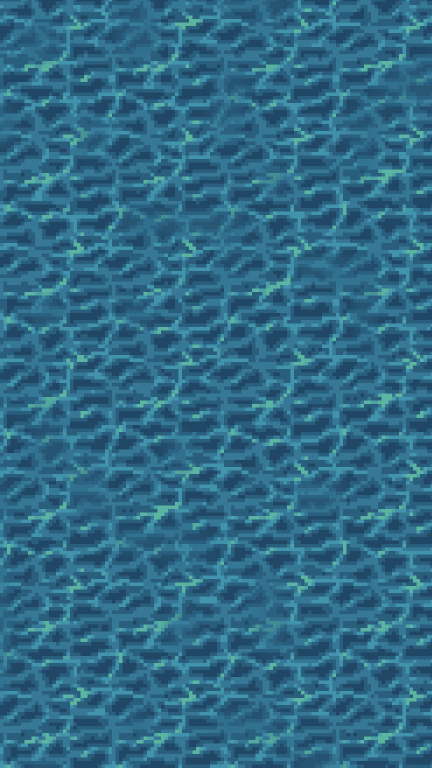
Write a Shadertoy shader that draws this texture.

```glsl
// Pixel-art water: dark, flattened ripples separated by a pale caustic net.
// A sheared, repeating Voronoi diagram is sampled on coarse square blocks and
// its border distance picks a palette step; slow noise bends and calms it.

const float BLOCKS_ACROSS = 123.4;      // square blocks over the canvas width
const float TILE = 32.0;                // blocks in one repeat
const vec2  CELLS = vec2(3.0, 6.0);     // ripples in one repeat
const float SHEAR = 1.0;                // rows climbed per repeat
const float JITTER = 0.82;
const float DRIFT = 0.07;               // slow bending of the repeat
const float RAGGED = 0.75;              // roughness of the ripple outlines
const float LIGHT_WIDTH = 0.80;         // half widths in blocks
const float GLINT_WIDTH = 0.54;
const float DEEP_START = 1.85;
const float GLINT_LEVEL = 0.51;         // noise levels along the net
const float TEAL_LEVEL = 0.76;
const float GREEN_LEVEL = 0.83;

const vec3 DEEP  = vec3(0.13, 0.28, 0.40);
const vec3 BODY  = vec3(0.16, 0.37, 0.49);
const vec3 LIGHT = vec3(0.21, 0.47, 0.59);
const vec3 GLINT = vec3(0.26, 0.58, 0.68);
const vec3 TEAL  = vec3(0.31, 0.64, 0.65);
const vec3 GREEN = vec3(0.36, 0.71, 0.63);

vec2 hash2(vec2 p) {
    vec3 q = fract(p.xyx * vec3(0.1031, 0.1030, 0.0973));
    q += dot(q, q.yzx + 33.33);
    return fract((q.xx + q.yz) * q.zy);
}

// Value noise that repeats after the given number of lattice steps.
float noise(vec2 p, vec2 period, float seed) {
    vec2 i = floor(p), f = fract(p);
    f = f * f * (3.0 - 2.0 * f);
    vec2 lo = mod(i, period) + seed, hi = mod(i + 1.0, period) + seed;
    return mix(mix(hash2(lo).x, hash2(vec2(hi.x, lo.y)).x, f.x),
               mix(hash2(vec2(lo.x, hi.y)).x, hash2(hi).x, f.x), f.y);
}

// Jittered ripple centre, wrapped so that the sheared lattice repeats.
vec2 rippleCentre(vec2 cell) {
    float turn = floor(cell.x / CELLS.x);
    vec2 id = vec2(cell.x - turn * CELLS.x,
                   mod(cell.y + turn * SHEAR, CELLS.y));
    return cell + 0.5 + JITTER * (hash2(id + 17.0) - 0.5);
}

// Distance, in blocks, to the nearest border between two ripples.
float borderDistance(vec2 uv) {
    vec2 q = vec2(uv.x * CELLS.x, uv.y * CELLS.y - uv.x * SHEAR);
    vec2 base = floor(q), nearest = vec2(9.0);
    for (int y = -1; y <= 1; y++)
    for (int x = -1; x <= 1; x++) {
        vec2 r = rippleCentre(base + vec2(x, y)) - q;
        if (dot(r, r) < dot(nearest, nearest)) nearest = r;
    }
    float d = 9.0;
    for (int y = -2; y <= 2; y++)
    for (int x = -2; x <= 2; x++) {
        vec2 r = rippleCentre(base + vec2(x, y)) - q;
        vec2 gap = r - nearest;
        if (dot(gap, gap) > 0.0001) {
            vec2 n = normalize(gap);
            d = min(d, dot(0.5 * (r + nearest), n) / length(n * CELLS / TILE));
        }
    }
    return d;
}

vec3 waterBlock(vec2 block) {
    vec2 centre = block + 0.5;
    vec2 uv = centre / TILE;
    vec2 endless = vec2(512.0);

    // Bend the repeat slowly, then wobble its straight borders.
    vec2 bend = vec2(noise(centre / 27.0, endless, 3.0),
                     noise(centre / 27.0, endless, 71.0)) - 0.5;
    vec2 wave = 6.28318 * uv;
    vec2 wobble = vec2(0.018 * sin(3.0 * wave.y + wave.x),
                       0.014 * sin(4.0 * wave.x + 2.0 * wave.y));
    float net = borderDistance(uv + DRIFT * bend + wobble);

    // Flat streaks roughen the outlines.
    float streak = noise(uv * vec2(8.0, 16.0), vec2(8.0, 16.0), 41.0) - 0.5;
    float depth = net + RAGGED * streak;
    vec3 color = depth > DEEP_START ? DEEP : depth > LIGHT_WIDTH ? BODY : LIGHT;

    // Broken highlights along the net.
    float sparkle = noise(uv * 12.0, vec2(12.0), 90.0);
    if (net < GLINT_WIDTH && sparkle > GLINT_LEVEL)
        color = sparkle > GREEN_LEVEL ? GREEN : sparkle > TEAL_LEVEL ? TEAL : GLINT;

    // Calmer patches with less contrast.
    float calm = smoothstep(0.62, 0.9, noise(centre / 13.0, endless, 130.0));
    return mix(color, mix(BODY, LIGHT, 0.3), 0.5 * calm);
}

void mainImage(out vec4 fragColor, in vec2 fragCoord) {
    // Four samples per pixel smooth the block edges.
    vec3 sum = vec3(0.0);
    for (int k = 0; k < 4; k++) {
        vec2 offset = 0.5 * vec2(k & 1, k >> 1) - 0.25;
        vec2 p = (fragCoord + offset) / iResolution.x;
        sum += waterBlock(floor(p * BLOCKS_ACROSS));
    }
    fragColor = vec4(sum / 4.0, 1.0);
}
```
